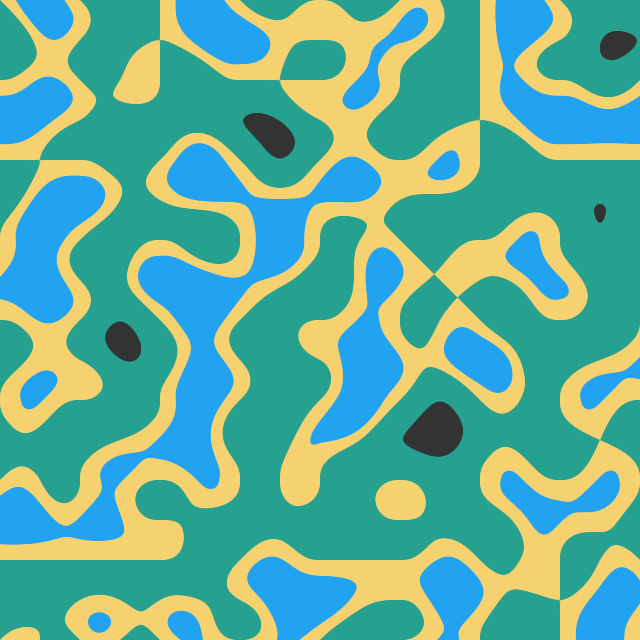
A Shadertoy shader for this texture:

```glsl
// Flat map of islands: one octave of gradient noise on a square lattice,
// cut at three levels into black pits, teal ground, sandy rims and blue pools.
// Twelve discrete gradients give the axis-aligned and diagonal pinches.

const float CELLS = 8.0;          // lattice cells across the canvas height
const uint SEED = 17u;
const float PIT_LEVEL = -0.52;    // below: pits
const float SAND_LEVEL = 0.0;     // above: sand
const float POOL_LEVEL = 0.23;    // above: pools

const vec3 PIT_COLOR = vec3(0.20, 0.20, 0.20);
const vec3 GROUND_COLOR = vec3(0.15, 0.63, 0.56);
const vec3 SAND_COLOR = vec3(0.96, 0.82, 0.44);
const vec3 POOL_COLOR = vec3(0.13, 0.64, 0.95);

// Integer hash of a lattice point
uint hashPoint(ivec2 p) {
    uint h = uint(p.x) * 0x9E37u + uint(p.y) * 0x85EBCA6Bu + SEED * 0xC2B2u;
    h ^= h >> 16;
    h *= 0x7FEB352Du;
    h ^= h >> 15;
    h *= 0x846CA68Bu;
    return h ^ (h >> 16);
}

// One of twelve gradients: four diagonal, four horizontal, four vertical
vec2 latticeGradient(ivec2 p) {
    uint choice = hashPoint(p) % 12u;
    vec2 signs = vec2(choice & 1u, (choice >> 1) & 1u) * 2.0 - 1.0;
    uint kind = choice / 4u;
    vec2 mask = kind == 0u ? vec2(1.0) : (kind == 1u ? vec2(1.0, 0.0) : vec2(0.0, 1.0));
    return signs * mask;
}

float cornerRamp(ivec2 cell, vec2 local, ivec2 corner) {
    return dot(latticeGradient(cell + corner), local - vec2(corner));
}

float gradientNoise(vec2 p) {
    ivec2 cell = ivec2(floor(p));
    vec2 f = fract(p);
    vec2 fade = f * f * f * (f * (f * 6.0 - 15.0) + 10.0);
    float bottom = mix(cornerRamp(cell, f, ivec2(0, 0)), cornerRamp(cell, f, ivec2(1, 0)), fade.x);
    float top = mix(cornerRamp(cell, f, ivec2(0, 1)), cornerRamp(cell, f, ivec2(1, 1)), fade.x);
    return mix(bottom, top, fade.y);
}

// Step at a level, smoothed over about one pixel
float cut(float height, float level, float softness) {
    return smoothstep(level - softness, level + softness, height);
}

void mainImage(out vec4 fragColor, in vec2 fragCoord) {
    float height = gradientNoise(CELLS * fragCoord / iResolution.y);
    float softness = max(0.5 * fwidth(height), 1e-5);

    // Stack the colour bands from low to high
    vec3 color = mix(PIT_COLOR, GROUND_COLOR, cut(height, PIT_LEVEL, softness));
    color = mix(color, SAND_COLOR, cut(height, SAND_LEVEL, softness));
    color = mix(color, POOL_COLOR, cut(height, POOL_LEVEL, softness));
    fragColor = vec4(color, 1.0);
}
```
